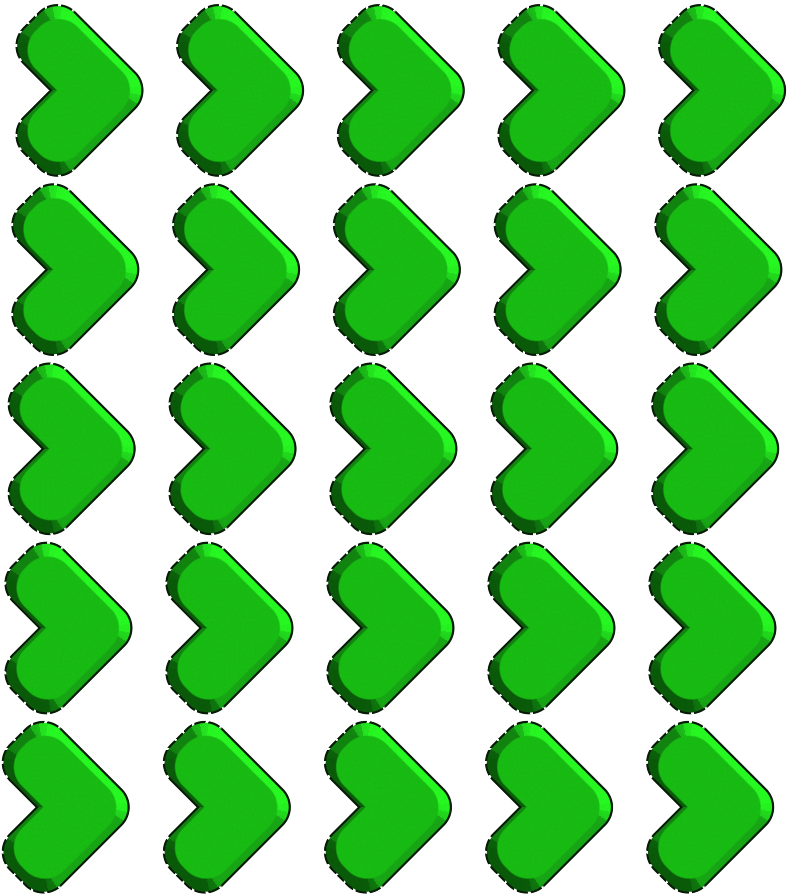
This pattern is drawn by a Shadertoy shader. Its source:

```glsl
// Rows of glossy green bevelled chevrons pointing right on white, with thin broken outlines.
#define ROWS 5.0
#define CANVAS 768.0                      // design units over the canvas height
#define PITCH 137.7                       // column spacing
#define ARM vec4(30.8, 92.6, 23.3, 21.5)  // inner edge, outer edge, arm end, corner radius
#define FACE vec4(34.5, 85.5, 14.5, 23.0) // the same for the flat top
#define LINE 0.95                         // half width of the outline
#define LIGHT_ANGLE 0.66
#define FACE_COLOR vec3(0.09, 0.73, 0.07)
#define SHADE_COLOR vec3(0.035, 0.35, 0.035)
#define SHINE_COLOR vec3(0.15, 0.97, 0.13)
#define LINE_COLOR vec3(0.02, 0.11, 0.02)
#define GRAIN 0.03

const float TAU = 6.2831853;

vec2 hashGradient(vec2 cell) {
    float h = fract(sin(dot(cell, vec2(127.1, 311.7))) * 43758.5);
    return vec2(cos(h * TAU), sin(h * TAU));
}

float gradientNoise(vec2 p) {
    vec2 i = floor(p), f = fract(p);
    vec2 w = f * f * f * (f * (f * 6.0 - 15.0) + 10.0);
    vec2 e = vec2(1.0, 0.0);
    float low = mix(dot(hashGradient(i), f), dot(hashGradient(i + e), f - e), w.x);
    float high = mix(dot(hashGradient(i + e.yx), f - e.yx),
                     dot(hashGradient(i + e.xx), f - e.xx), w.x);
    return mix(low, high, w.y);
}

// Folds the lower arm onto the upper one: x runs across the arm, y towards its end.
vec2 armCoords(vec2 p) {
    p.y = abs(p.y);
    return vec2(p.x + p.y, p.y - p.x) * 0.70710678;
}

// Signed distance to a rounded arm in xy's frame; the outward normal is in yz.
vec3 armDistance(vec2 arm, vec4 shape) {
    vec2 center = vec2(shape.x + shape.y, shape.z - shape.y) * 0.5;
    vec2 halfSize = vec2(shape.y - shape.x, shape.z + shape.y) * 0.5;
    vec2 q = abs(arm - center) - halfSize + shape.w;
    vec2 corner = max(q, 0.0);
    float d = length(corner) + min(max(q.x, q.y), 0.0) - shape.w;
    vec2 n = max(q.x, q.y) > 0.0 ? normalize(corner)
                                 : (q.x > q.y ? vec2(1.0, 0.0) : vec2(0.0, 1.0));
    return vec3(d, n * sign(arm - center));
}

// Brightness of the bevel, softly stepped into facets.
vec3 bevelColor(vec2 normal) {
    float angle = atan(normal.y, normal.x);
    float facet = TAU / 16.0;
    angle = mix(angle, round(angle / facet) * facet, 0.75);
    return mix(SHADE_COLOR, SHINE_COLOR, smoothstep(-0.7, 1.0, cos(angle - LIGHT_ANGLE)));
}

// 1 where the line is drawn, 0 in the small gaps round the arm ends.
float brokenLine(vec2 arm) {
    vec2 c = arm - vec2((ARM.x + ARM.y) * 0.5, ARM.z - ARM.w);
    float gap = smoothstep(0.72, 0.9, sin(atan(c.y, c.x) * 15.0 + 0.6));
    return 1.0 - gap * smoothstep(0.0, 3.0, c.y);
}

void mainImage(out vec4 fragColor, in vec2 fragCoord) {
    float pixel = CANVAS / iResolution.y;
    vec2 p = fragCoord * pixel;

    // Grid: each lower row slides a little to the left
    float rowHeight = CANVAS / ROWS;
    float row = floor((CANVAS - p.y) / rowHeight);
    float shift = row * (0.2 * row - 3.75);
    vec2 local = vec2(mod(p.x - shift, PITCH + 0.1 * row),
                      mod(p.y, rowHeight) - rowHeight * 0.5 + 0.7);

    vec2 arm = armCoords(local);
    vec3 body = armDistance(arm, ARM);
    float top = armDistance(arm, FACE).x;

    // Bevel normal back in canvas axes
    vec2 normal = vec2(body.y - body.z, body.y + body.z) * 0.70710678;
    normal.y *= local.y < 0.0 ? -1.0 : 1.0;

    // Bevel, flat top and fine grain
    float soft = max(pixel, 1.5) * 0.6;
    vec3 green = mix(FACE_COLOR, bevelColor(normal), smoothstep(-soft, soft, top));
    green *= 1.0 + GRAIN * gradientNoise(p * 0.45);

    // Fill and outline over white
    float aa = pixel * 0.6;
    vec3 color = mix(green, vec3(1.0), smoothstep(-aa, aa, body.x + LINE * 0.6));
    float line = 1.0 - smoothstep(LINE - aa, LINE + aa, abs(body.x));
    color = mix(color, LINE_COLOR, line * brokenLine(arm));
    fragColor = vec4(color, 1.0);
}
```
